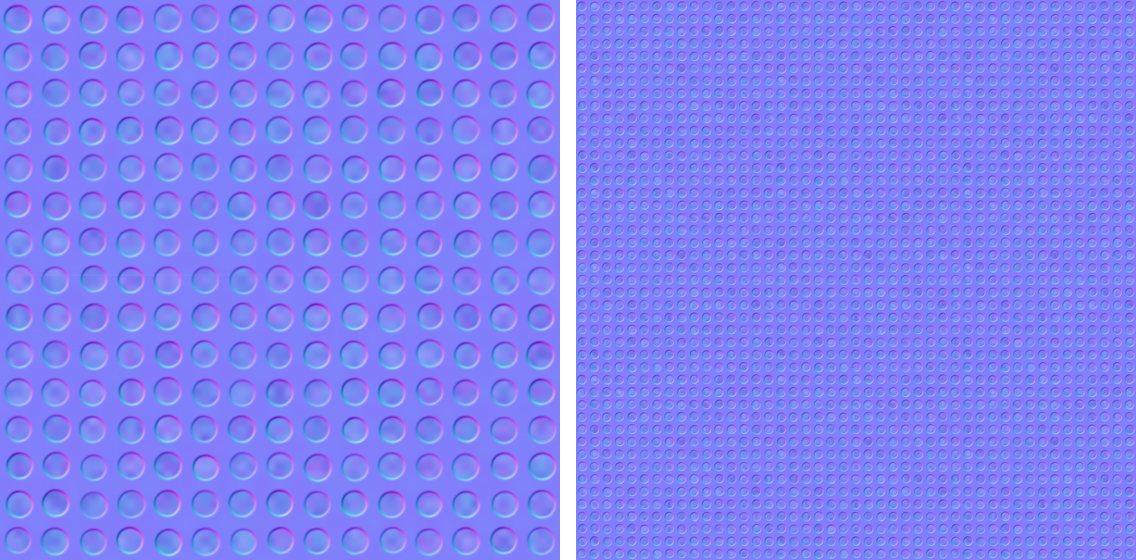
Left: one tile. Right: repeated 3 by 3.
Write a WebGL 1 fragment shader that draws this texture map.

```glsl
precision highp float;
// Normal map of a plate with a square grid of round, bevelled studs.
// Each cell jitters one stud; its rim slope and soft dents are summed
// as a tilt, then packed into red and green with a shaded blue channel.

uniform vec2 u_resolution;

#define GRID 15.0            // studs across and down
#define RADIUS 0.342         // rim radius, in cells
#define RIM_WIDTH 0.036      // half width of the rim, in cells
#define RIM_SLOPE 0.31       // tilt at the rim
#define JITTER 0.032         // largest stud offset, in cells
#define SIZE_VARIATION 0.014 // largest radius change, in cells
#define FACE_TILT 0.035      // random lean of each stud face
#define DENT_SLOPE 0.075     // mottling on the stud faces
#define GROUND_SLOPE 0.016   // mottling between the studs
#define SEAM_Y 0.509         // height of the faint worn line
#define FLAT_COLOR vec3(0.508, 0.498, 0.985)

vec2 hash2(vec2 p) {
  vec3 q = fract(vec3(p.xyx) * vec3(0.1031, 0.1030, 0.0973));
  q += dot(q, q.yzx + 33.33);
  return fract((q.xx + q.yz) * q.zy);
}

// Two channels of value noise from -1 to 1, wrapping after "period" units.
vec2 wrappedNoise(vec2 p, float period, float seed) {
  vec2 cell = floor(p);
  vec2 f = fract(p);
  f = f * f * (3.0 - 2.0 * f);
  vec2 lo = mod(cell, period) + seed;
  vec2 hi = mod(cell + 1.0, period) + seed;
  vec2 bottom = mix(hash2(lo), hash2(vec2(hi.x, lo.y)), f.x);
  vec2 top = mix(hash2(vec2(lo.x, hi.y)), hash2(hi), f.x);
  return mix(bottom, top, f.y) * 2.0 - 1.0;
}

void main() {
  vec2 uv = gl_FragCoord.xy / u_resolution;
  vec2 grid = uv * GRID;
  vec2 id = mod(floor(grid), GRID);

  // Individual position, size, depth and lean of the stud
  vec2 offset = (hash2(id + 11.0) * 2.0 - 1.0) * JITTER;
  vec2 shape = hash2(id + 47.0);
  vec2 lean = (hash2(id + 83.0) * 2.0 - 1.0) * FACE_TILT;
  vec2 p = fract(grid) - 0.5 - offset;
  float radius = RADIUS + (shape.x * 2.0 - 1.0) * SIZE_VARIATION;
  float dist = length(p);
  vec2 outward = p / max(dist, 0.001);

  // Masks for the rim and the face inside it
  vec2 wear = wrappedNoise(grid * 5.0, GRID * 5.0, 131.0);
  float rimPos = (dist - radius - wear.x * 0.006) / RIM_WIDTH;
  float rim = exp(-rimPos * rimPos);
  float face = 1.0 - smoothstep(radius - 0.06, radius + 0.02, dist);

  // Tilt of the surface, with the vertical axis flipped
  float strength = RIM_SLOPE * mix(0.8, 1.15, shape.y) * (1.0 + 0.18 * wear.y);
  vec2 tilt = outward * vec2(1.0, -1.0) * rim * strength;
  vec2 dents = wrappedNoise(grid * 4.0, GRID * 4.0, 211.0);
  tilt += face * (vec2(-0.016, 0.024) + lean + dents * DENT_SLOPE * (1.0 - 0.6 * rim));
  vec2 ripple = wrappedNoise(grid * 2.0, GRID * 2.0, 307.0);
  tilt += (1.0 - face) * vec2(ripple.x, -ripple.x + 0.5 * ripple.y) * GROUND_SLOPE;

  // Faint worn line running across the plate
  float seamPos = (uv.y - SEAM_Y) / 0.0014;
  float seamFade = 0.6 + 0.4 * wrappedNoise(vec2(uv.x * 6.0, 0.0), 6.0, 401.0).x;
  tilt += vec2(0.045, 0.02) * exp(-seamPos * seamPos) * seamFade;

  // Pack the tilt; blue falls with steepness and on the dark side
  float up = sqrt(max(1.0 - 4.0 * dot(tilt, tilt), 0.0));
  float shade = 0.3 * dot(tilt, vec2(0.707));
  vec3 color = FLAT_COLOR + vec3(tilt, 0.5 * (up - 1.0) + shade - 0.035 * face);
  gl_FragColor = vec4(clamp(color, 0.0, 1.0), 1.0);
}
```
